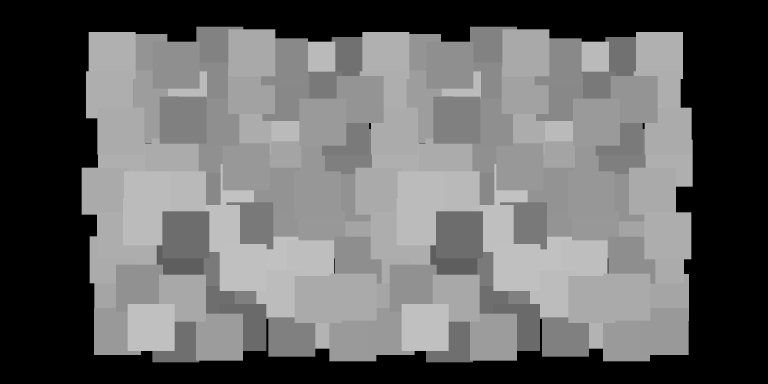
Reproduce this background procedurally as a Shadertoy shader.

```glsl
#define COLUMNS 17.0
#define ROWS 9.0
#define PITCH 0.0891
#define TILE_SIZE 0.1224
#define JITTER 0.0225
#define FIRST_TILE vec2(0.2956, 0.1393)
#define REPEAT_COLUMNS 8.0
#define GREY_LOW 0.41
#define GREY_HIGH 0.77
#define DARK_DROP 0.05
#define SEED 23.0
#define SAMPLES 3

// Four pseudo-random values per cell
vec4 hash4(vec2 cell) {
    vec4 q = fract((cell.xyxy + SEED) * vec4(0.1031, 0.1030, 0.0973, 0.1099));
    q += dot(q, q.wzxy + 33.33);
    return fract((q.xxyz + q.yzzw) * q.zywx);
}

// Mostly even spread of greys, with a few deeper ones
float tileGrey(float h) {
    return mix(GREY_LOW, GREY_HIGH, h) - DARK_DROP * (1.0 - smoothstep(0.03, 0.09, h));
}

// Grey of the topmost tile covering p, or black outside the block
float tilesAt(vec2 p) {
    vec2 nearest = floor((p - FIRST_TILE) / PITCH + 0.5);
    float topPriority = -1.0;
    float grey = 0.0;
    for (int j = -1; j <= 1; j++) {
        for (int i = -1; i <= 1; i++) {
            vec2 cell = nearest + vec2(i, j);
            if (any(lessThan(cell, vec2(0.0))) ||
                any(greaterThanEqual(cell, vec2(COLUMNS, ROWS)))) continue;

            // The arrangement recurs along each row
            vec4 h = hash4(vec2(mod(cell.x, REPEAT_COLUMNS), cell.y));
            vec2 center = FIRST_TILE + cell * PITCH + (h.xy * 2.0 - 1.0) * JITTER;
            vec2 d = abs(p - center);
            bool inside = max(d.x, d.y) < 0.5 * TILE_SIZE;

            // Random stacking order
            if (inside && h.w > topPriority) {
                topPriority = h.w;
                grey = tileGrey(h.z);
            }
        }
    }
    return grey;
}

void mainImage(out vec4 fragColor, in vec2 fragCoord) {
    // Average a small sample grid to smooth the edges
    float sum = 0.0;
    for (int j = 0; j < SAMPLES; j++) {
        for (int i = 0; i < SAMPLES; i++) {
            vec2 offset = (vec2(i, j) + 0.5) / float(SAMPLES) - 0.5;
            sum += tilesAt((fragCoord + offset) / iResolution.y);
        }
    }
    fragColor = vec4(vec3(sum / float(SAMPLES * SAMPLES)), 1.0);
}
```
